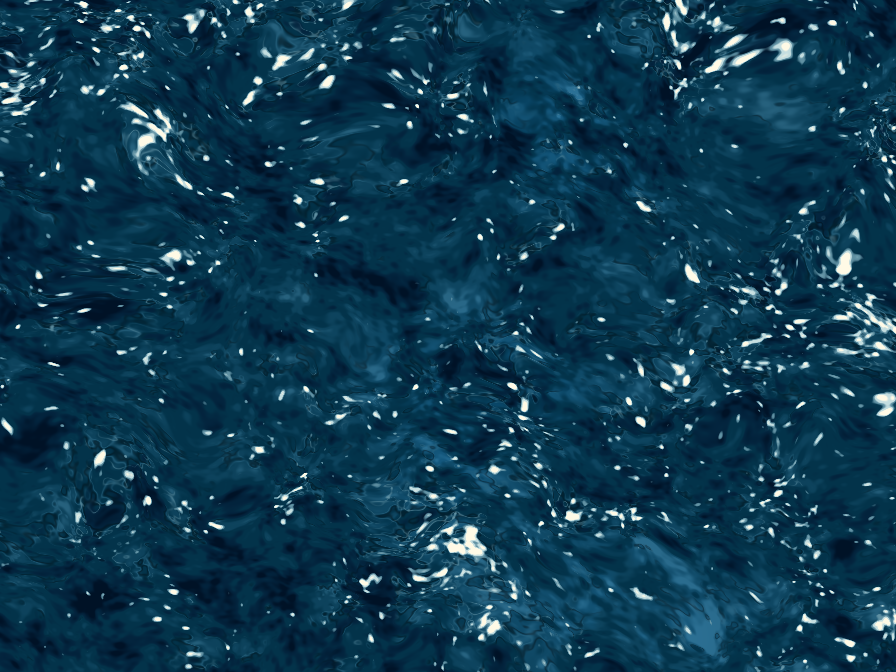
Write a Shadertoy shader that draws this texture.

```glsl
// Dark rippled water with blue light pools and clustered sun glints.
// Cellular spot noise is layered in a gently warped, tilted domain; its value
// sets the water tone, its zero lines the wisps, its peaks the glints.

const vec3 ABYSS = vec3(0.00, 0.07, 0.15);
const vec3 DEEP  = vec3(0.01, 0.14, 0.24);
const vec3 SEA   = vec3(0.01, 0.20, 0.29);
const vec3 TEAL  = vec3(0.05, 0.26, 0.36);
const vec3 AZURE = vec3(0.15, 0.38, 0.49);
const vec3 FOAM  = vec3(0.38, 0.57, 0.64);
const vec3 PALE  = vec3(0.77, 0.87, 0.88);
const vec3 CREAM = vec3(1.00, 0.98, 0.90);
const float CURRENT_TILT = -0.25;

vec3 hash3(vec2 cell) {
    vec3 h = fract(cell.xyx * vec3(0.1031, 0.1030, 0.0973));
    h += dot(h, h.yxz + 33.33);
    return fract((h.xxy + h.yzz) * h.zyx);
}

// Cellular noise: one soft signed spot per cell, about unit variance
float spots(vec2 p) {
    vec2 cell = floor(p);
    float sum = 0.0;
    for (int y = -1; y <= 1; y++)
    for (int x = -1; x <= 1; x++) {
        vec2 c = cell + vec2(x, y);
        vec3 h = hash3(c + 200.0);
        vec2 d = c + h.xy - p;
        float k = max(0.0, 1.0 - dot(d, d));
        sum += (2.0 * h.z - 1.0) * k * k * k;
    }
    return sum * 2.58;
}

// Octaves of spots, scaled back to unit variance
float layers(vec2 p, int octaves, float gain) {
    float sum = 0.0, power = 0.0, amp = 1.0;
    for (int i = 0; i < octaves; i++) {
        sum += amp * spots(p);
        power += amp * amp;
        amp *= gain;
        p = p * 1.93 + vec2(17.3, 9.1);
    }
    return sum * inversesqrt(power);
}

vec2 bend(vec2 p, float freq, float amount) {
    return p + amount * vec2(spots(p * freq), spots(p * freq + 41.7));
}

// Coordinates along and across the current
vec2 currentSpace(vec2 p, float tilt, float stretch) {
    vec2 along = vec2(cos(tilt), sin(tilt));
    return vec2(dot(p, along), stretch * dot(p, vec2(-along.y, along.x)));
}

float pool(vec2 p, vec2 centre, vec2 radius) {
    vec2 d = (p - centre) / radius;
    return exp(-dot(d, d));
}

// Broken thin line along the zero crossings of a noise value
float wisp(float value, float thinness, float presence) {
    return exp(-thinness * value * value) * smoothstep(0.0, 1.5, presence);
}

vec3 waterTone(float level) {
    vec3 c = mix(ABYSS, DEEP, smoothstep(-2.2, -0.9, level));
    c = mix(c, SEA, smoothstep(-1.0, -0.1, level));
    c = mix(c, TEAL, smoothstep(0.2, 1.1, level));
    return mix(c, AZURE, smoothstep(1.2, 2.4, level));
}

void mainImage(out vec4 fragColor, in vec2 fragCoord) {
    vec2 p = fragCoord / iResolution.y;
    vec2 q = bend(bend(p, 5.0, 0.018), 17.0, 0.006);
    vec2 s = currentSpace(q, CURRENT_TILT, 1.7);
    vec2 g = currentSpace(q, CURRENT_TILT, 1.25);

    // Where sky light and sun reach the surface
    float sky = pool(q, vec2(0.86, 0.78), vec2(0.14, 0.12))
              + pool(q, vec2(0.74, 0.44), vec2(0.16, 0.10))
              + pool(q, vec2(0.67, 0.25), vec2(0.08, 0.10))
              + 0.7 * pool(q, vec2(0.92, 0.08), vec2(0.20, 0.12));
    float sun = 1.5 * pool(q, vec2(1.15, 0.89), vec2(0.08, 0.08))
              + 0.7 * pool(q, vec2(1.24, 0.40), vec2(0.14, 0.40))
              + 0.6 * pool(q, vec2(0.80, 0.25), vec2(0.16, 0.22));
    float patches = layers(q * 6.0 + 63.0, 3, 0.9);

    // Water body
    float swell = layers(q * 3.5 + 5.0, 2, 0.7);
    float ripple = layers(s * 12.0, 4, 0.8);
    float crest = layers(s * 26.0 + 31.0, 3, 0.7);
    float grain = spots(g * 85.0 + 77.0);
    float level = 0.36 * swell + 0.58 * ripple + 0.40 * crest + 0.25 * grain
                + 0.45 * sky - 0.22;
    vec3 color = waterTone(level);
    color += vec3(0.03, 0.09, 0.14) * sky * smoothstep(-0.6, 1.8, ripple + 0.5 * crest);

    // Thin bright wisps, coarse and fine, with dark troughs beside them
    float presence = 0.7 * patches + 0.6 * ripple + 0.4 * sky + 0.3 * grain;
    color *= 1.0 - 0.35 * wisp(crest + 0.6, 12.0, presence + 0.4);
    color = mix(color, AZURE, 0.7 * wisp(crest, 30.0, presence));
    color = mix(color, FOAM, 0.6 * wisp(ripple - 0.5, 60.0, presence - 0.4));

    // Sun glints, from pale rims to cream cores
    float glint = spots(g * 68.0 + 11.0) + 0.6 * spots(g * 120.0)
                + 0.8 * patches + 0.35 * crest + 0.9 * sun;
    color = mix(color, FOAM, smoothstep(2.2, 2.8, glint));
    color = mix(color, PALE, smoothstep(2.8, 3.2, glint));
    color = mix(color, CREAM, smoothstep(3.4, 3.8, glint));

    fragColor = vec4(color, 1.0);
}
```
